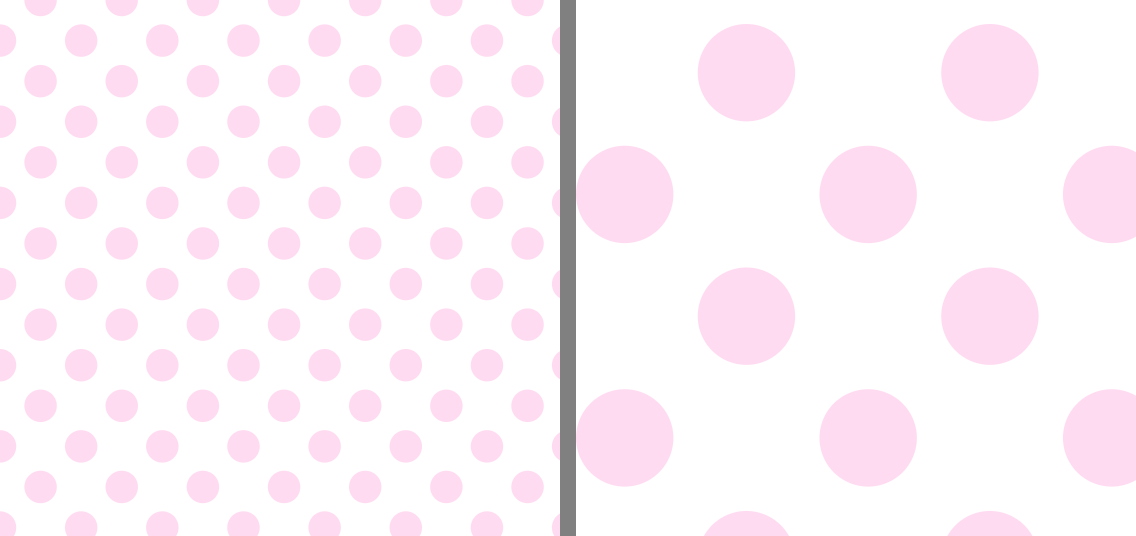
Left, the full canvas; right, a detail of the centre.
A WebGL 1 fragment shader for this pattern:

```glsl
precision highp float;
// Staggered polka dots: flat pale pink discs on white.
// Two dots per square cell, found by folding the plane to the nearest
// dot of each lattice; the cells are anchored at the top left corner.

uniform vec2 u_resolution;

#define CELLS_ACROSS 6.9
#define DOT_RADIUS 0.2
#define DOT_COLOR vec3(1.0, 0.86, 0.947)
#define GROUND_COLOR vec3(1.0)

// Distance to the nearest point of a unit lattice passing through origin.
float latticeDistance(vec2 p, vec2 origin) {
  return length(fract(p - origin + 0.5) - 0.5);
}

void main() {
  // Cell units, measured right and down from the top left corner.
  float pixel = CELLS_ACROSS / u_resolution.x;
  vec2 p = vec2(gl_FragCoord.x, u_resolution.y - gl_FragCoord.y) * pixel;

  // The two lattices are offset by half a cell both ways.
  float nearest = min(latticeDistance(p, vec2(0.5, 0.0)),
                      latticeDistance(p, vec2(0.0, 0.5)));

  // Edge blended over one pixel.
  float dot_cover = clamp(0.5 - (nearest - DOT_RADIUS) / pixel, 0.0, 1.0);
  gl_FragColor = vec4(mix(GROUND_COLOR, DOT_COLOR, dot_cover), 1.0);
}
```
